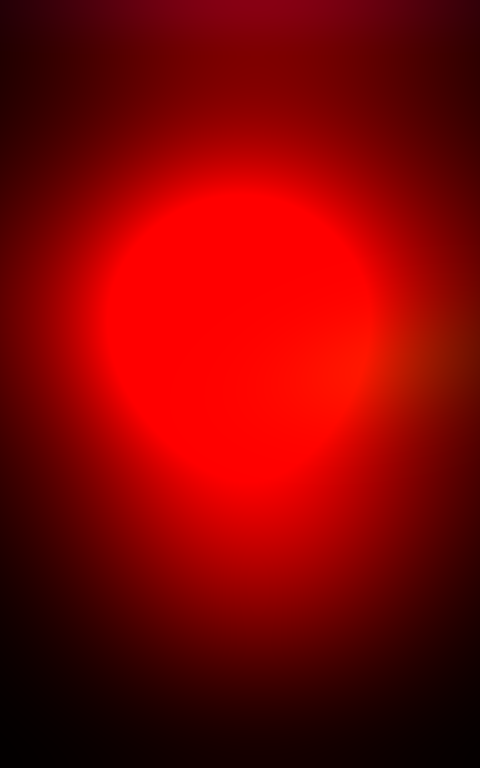
Write a WebGL 1 fragment shader that draws this background.

```glsl
precision highp float;
// Soft red glow on black, with a magenta haze on top and a faint amber streak at the right.

uniform vec2 u_resolution;

// Elliptical Gaussian falloff around the origin
float glow(vec2 offset, vec2 radius) {
    vec2 d = offset / radius;
    return exp(-dot(d, d));
}

void main() {
    vec2 p = gl_FragCoord.xy / u_resolution;

    // Broad vertical column: fades to black below, dims above
    float height = 0.08 + 0.72 * smoothstep(0.0, 0.36, p.y)
                 - 0.32 * smoothstep(0.6, 0.9, p.y);
    float width = mix(0.37, 0.46, smoothstep(0.1, 0.6, p.y));
    float red = height * glow(vec2(p.x - 0.54, 0.0), vec2(width, 1.0));

    // Bright core, saturating in the middle
    red += glow(p - vec2(0.475, 0.58), vec2(0.29, 0.165));

    // Dim haze along both side edges
    red += 0.1 * glow(vec2(abs(p.x - 0.5) - 0.5, p.y - 0.6), vec2(0.2));

    // Magenta haze at the top edge
    float haze = smoothstep(0.92, 1.0, p.y) * glow(vec2(p.x - 0.52, 0.0), vec2(0.5, 1.0));
    red += 0.05 * haze;

    // Amber streak, rising slightly to the right
    vec2 streak = p - vec2(0.83, 0.525);
    streak.y -= 0.1 * streak.x;
    float amber = 0.1 * glow(streak, vec2(0.24, 0.075));

    gl_FragColor = vec4(clamp(vec3(red, amber, 0.075 * haze), 0.0, 1.0), 1.0);
}
```
